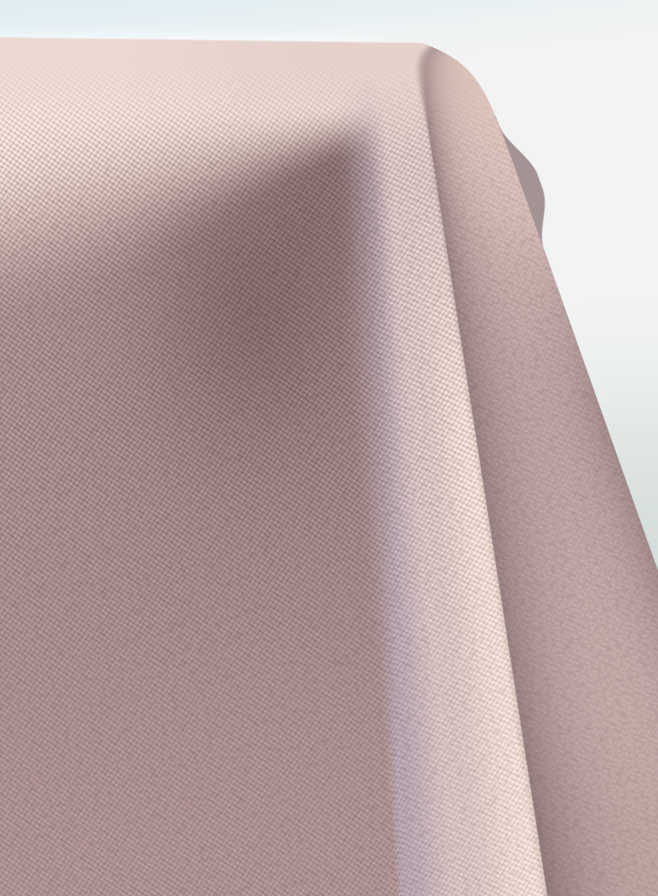
Give the GLSL for this texture, as a WebGL 2 fragment shader.

```glsl
#version 300 es
precision highp float;
// Pink woven cloth draped over a table corner against a pale wall.
// Curves x(t) or t(x) bound the folds (t is depth from the top edge);
// soft ramps shade each layer, then crossed sines and cells add the weave.
uniform vec2 u_resolution;
out vec4 fragColor;

const vec3 WALL_LIGHT = vec3(0.948, 0.955, 0.955);
const vec3 WALL_BLUE  = vec3(0.880, 0.930, 0.948);
const vec3 WALL_SHADE = vec3(0.840, 0.870, 0.858);
const vec3 TOP_PINK   = vec3(0.930, 0.850, 0.828);
const vec3 DRAPE_MID  = vec3(0.648, 0.543, 0.540);
const vec3 DRAPE_DARK = vec3(0.510, 0.412, 0.412);
const vec3 LAVENDER   = vec3(0.705, 0.635, 0.680);
const vec3 FOLD_PINK  = vec3(0.830, 0.745, 0.738);
const vec3 FOLD_CREAM = vec3(0.920, 0.842, 0.812);
const vec3 BACK_LIGHT = vec3(0.785, 0.688, 0.675);
const vec3 BACK_PEACH = vec3(0.865, 0.768, 0.738);
const vec3 BACK_DARK  = vec3(0.570, 0.475, 0.482);
const vec3 TUCK_GREY  = vec3(0.645, 0.575, 0.580);
const float THREADS = 205.0;       // weave cycles per canvas height
const float WEAVE_DEPTH = 0.115;
const float MOTTLE_DEPTH = 0.100;
const vec2 WEFT = vec2(0.55, 0.83);   // rows fall to the right
const vec2 WARP = vec2(0.83, -0.55);

float hash(vec2 p) {
  p = fract(p * vec2(0.1031, 0.1137));
  p += dot(p, p.yx + 33.33);
  return fract((p.x + p.y) * p.x * 17.0);
}

// Distance to the nearest jittered cell point.
float cells(vec2 p) {
  vec2 id = floor(p), f = fract(p);
  float nearest = 2.0;
  for (int j = -1; j <= 1; j++)
    for (int i = -1; i <= 1; i++) {
      vec2 o = vec2(i, j);
      vec2 jitter = vec2(hash(id + o), hash(id + o + 47.0));
      nearest = min(nearest, length(o + jitter - f));
    }
  return nearest;
}

float bell(float x, float width) { return exp(-x * x / (width * width)); }

float segment(vec2 p, vec2 a, vec2 b) {
  vec2 d = b - a;
  return length(p - a - d * clamp(dot(p - a, d) / dot(d, d), 0.0, 1.0));
}

// Outlines and fold lines
float topEdge(float x) { return 0.0415 + 0.010 * x; }
float sheetEdge(float t) { return 0.692 + 0.483 * t - 0.069 * exp((0.0495 - t) / 0.022); }
float tuckBulge(float t) { return 0.031 * smoothstep(0.14, 0.195, t) * (1.0 - smoothstep(0.21, 0.28, t)); }
float creaseLine(float t) { return 0.620 + 0.212 * t + 0.03 * exp((0.05 - t) / 0.012); }
float valleyLine(float t) { return 0.536 + 0.071 * t; }

vec3 wall(float x, float t) {
  vec3 c = mix(WALL_BLUE, WALL_LIGHT, smoothstep(0.0, 0.12, t + 0.08 * x));
  return mix(c, WALL_SHADE, smoothstep(0.32, 0.62, t) * smoothstep(0.75, 0.95, x));
}

vec3 drape(float x, float t) {
  float shadow = bell(segment(vec2(x, t), vec2(0.52, 0.18), vec2(0.39, 0.32)), 0.16);
  float lowerShade = 0.25 * bell(t - 0.50, 0.20) * smoothstep(-0.1, 0.5, x);
  vec3 c = mix(DRAPE_MID, DRAPE_DARK, clamp(0.85 * shadow + lowerShade, 0.0, 1.0));
  c += 0.02 * smoothstep(0.65, 1.0, t);
  float lip = 0.250 - 0.195 * x;
  float softness = mix(0.120, 0.030, smoothstep(0.05, 0.58, x));
  vec3 top = TOP_PINK - 0.03 * smoothstep(0.1, 0.5, x);
  return mix(top, c, smoothstep(lip - softness, lip + softness, t));
}

vec3 frontFold(float x, float t) {
  float s = clamp((x - valleyLine(t)) / (creaseLine(t) - valleyLine(t)), 0.0, 1.0);
  vec3 c = mix(LAVENDER, FOLD_PINK, smoothstep(0.05, 0.43, s));
  c = mix(c, FOLD_CREAM, smoothstep(0.45, 0.93, s) * smoothstep(0.15, 0.55, t));
  c *= 1.0 - 0.08 * smoothstep(0.94, 1.0, s);
  return mix(TOP_PINK - 0.03, c, smoothstep(0.07, 0.21, t));
}

vec3 backSheet(float x, float t) {
  float inner = x - creaseLine(t), outer = sheetEdge(t) - x;
  vec3 c = mix(BACK_PEACH, BACK_LIGHT, smoothstep(0.08, 0.36, t));
  float creaseShade = exp(-max(inner, 0.0) / mix(0.024, 0.070, smoothstep(0.1, 0.6, t)));
  float outerShade = 0.70 * exp(-max(outer, 0.0) / 0.055) * smoothstep(0.22, 0.50, t);
  c = mix(c, BACK_DARK, clamp(0.9 * creaseShade + outerShade, 0.0, 1.0));
  return c - 0.035 * smoothstep(0.75, 1.0, t);
}

void main() {
  vec2 uv = gl_FragCoord.xy / u_resolution;
  float x = uv.x, t = 1.0 - uv.y, px = 1.5 / u_resolution.y;

  // Cloth layers, from the left sheet to the sheet behind the crease
  float valleySoft = mix(0.045, 0.007, smoothstep(0.35, 1.0, t));
  float valley = smoothstep(-valleySoft, valleySoft, x - valleyLine(t));
  vec3 cloth = mix(drape(x, t), frontFold(x, t), valley);
  float creaseSoft = px + 0.012 * (1.0 - smoothstep(0.05, 0.17, t));
  float behind = smoothstep(-creaseSoft, creaseSoft, x - creaseLine(t));
  cloth = mix(cloth, backSheet(x, t), behind);

  // Crossed threads, sheared over the front fold, with slanted slubs
  vec2 q = vec2(x * u_resolution.x / u_resolution.y, uv.y);
  q.y -= 0.20 * valley * (q.x - 0.42);
  q += 0.0015 * sin(vec2(11.0, 9.0) * q.yx + 4.0 * q.x);
  vec2 thread = vec2(dot(q, WEFT), dot(q, WARP));
  float resolved = 1.0 - smoothstep(2.8, 3.6, 6.28318 * THREADS / u_resolution.y);
  vec2 wave = sin(6.28318 * THREADS * thread);
  float weave = 0.68 * wave.x + 0.55 * wave.y;
  float strength = smoothstep(0.05, 0.18, t) * mix(1.0, 0.65, smoothstep(0.45, 0.85, t));
  strength *= mix(1.0, 0.35, behind) * mix(1.0, 0.80, valley);
  cloth *= 1.0 + WEAVE_DEPTH * weave * resolved * strength;
  float slub = 0.48 - cells(thread * vec2(230.0, 150.0));
  cloth *= 1.0 + MOTTLE_DEPTH * slub * smoothstep(0.04, 0.25, t);

  // Wall, tucked corner and cloth outline
  vec3 color = wall(x, t);
  color += 0.04 * exp(-abs(t - topEdge(x)) / 0.008) * (1.0 - smoothstep(0.45, 0.68, x));
  float tuck = sheetEdge(t) + tuckBulge(t) - x;
  color = mix(color, TUCK_GREY, smoothstep(-px, px, tuck) * step(0.13, t));
  float body = min(sheetEdge(t) - x, t - topEdge(x));
  color = mix(color, cloth, smoothstep(-px, px, body));
  fragColor = vec4(clamp(color, 0.0, 1.0), 1.0);
}
```
